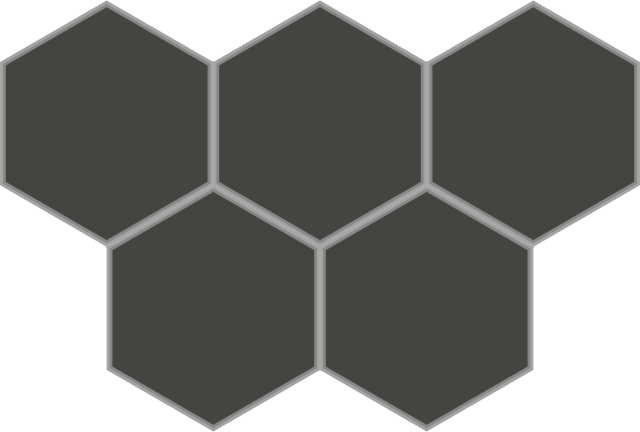
This pattern is drawn by a WebGL 1 fragment shader. Its source:

```glsl
precision highp float;
// Five dark hexagonal tiles with two-tone grey rims, in a 3-over-2 honeycomb on white.

uniform vec2 u_resolution;

const vec3 PAPER = vec3(1.0);
const vec3 TILE = vec3(0.26, 0.27, 0.25);
const vec3 INNER_RIM = vec3(0.53);
const vec3 OUTER_RIM = vec3(0.64);
const vec3 SEAM = vec3(0.67);

// Lengths are fractions of the canvas width.
const float APOTHEM = 1.0 / 6.0;
const float ROW_STEP = APOTHEM * 1.7320508;
const float OUTER_WIDTH = 0.0047;
const float RIM_WIDTH = 0.0091;
const float SEAM_WIDTH = 0.0013;

// Signed distance to a pointy-topped hexagon with sharp corners.
float hexagon(vec2 p, float apothem) {
  p = abs(p);
  return max(p.x, dot(p, vec2(0.5, 0.8660254))) - apothem;
}

// Smooth coverage of the region where d is negative.
float inside(float d, float pixel) {
  return 1.0 - smoothstep(-0.7 * pixel, 0.7 * pixel, d);
}

// Tile centre: indices 0 to 2 fill the upper row, 3 and 4 the lower.
vec2 tileCentre(float index) {
  float lower = step(2.5, index);
  float column = index - mix(1.0, 3.5, lower);
  return vec2(column * 2.0 * APOTHEM, (0.5 - lower) * ROW_STEP);
}

void main() {
  vec2 p = (gl_FragCoord.xy - 0.5 * u_resolution) / u_resolution.x;
  float pixel = 1.0 / u_resolution.x;

  // Gather the two nearest tiles and their joint coverage.
  float nearest = 1.0;
  float second = 1.0;
  float coverage = 0.0;
  for (int i = 0; i < 5; i++) {
    float d = hexagon(p - tileCentre(float(i)), APOTHEM);
    second = min(second, max(nearest, d));
    nearest = min(nearest, d);
    coverage += inside(d, pixel);
  }

  // Layer the rims, the seam between neighbours, and the tile faces.
  vec3 color = mix(PAPER, OUTER_RIM, min(coverage, 1.0));
  color = mix(color, SEAM, inside(second - SEAM_WIDTH, pixel));
  color = mix(color, INNER_RIM, inside(nearest + OUTER_WIDTH, pixel));
  color = mix(color, TILE, inside(nearest + RIM_WIDTH, pixel));

  gl_FragColor = vec4(color, 1.0);
}
```
